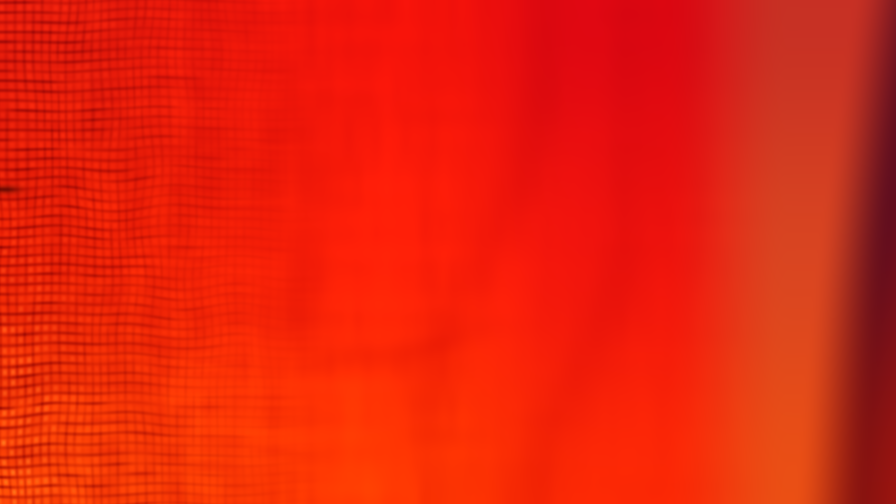
A WebGL 1 fragment shader for this texture:

```glsl
precision highp float;
// Backlit red cloth: a sharp woven mesh at the left melts into soft focus,
// with blurred folds, an orange hem and a dark slanted gap at the right.
// Colour ramps form the base; Gaussian creases and warped threads shade it.

uniform vec2 u_resolution;

#define THREAD_ROWS 51.0
#define THREAD_COLUMNS 106.0
#define THREAD_DEPTH 0.23
#define THREAD_WARP 0.38
#define FOCUS_END 0.38
#define SLUB_DEPTH 0.10
#define FOLD_DEPTH 0.125
#define GAP_SOFTNESS 0.042

float hash(vec2 p) {
  p = fract(p * vec2(0.1031, 0.1137));
  p += dot(p, p.yx + 33.33);
  return fract((p.x + p.y) * p.x * 7.31 + p.y * 13.7);
}

float noise(vec2 p) {
  vec2 i = floor(p), f = fract(p);
  f = f * f * (3.0 - 2.0 * f);
  float low = mix(hash(i), hash(i + vec2(1.0, 0.0)), f.x);
  float high = mix(hash(i + vec2(0.0, 1.0)), hash(i + 1.0), f.x);
  return mix(low, high, f.y);
}

float bell(float d, float width) {
  return exp(-d * d / (width * width));
}

// Vertical ramp through three colours.
vec3 ramp(vec3 bottom, vec3 middle, vec3 top, float y) {
  vec3 lower = mix(bottom, middle, smoothstep(0.0, 0.55, y));
  return mix(lower, top, smoothstep(0.45, 1.0, y));
}

vec3 clothColor(vec2 uv) {
  float y = uv.y;
  vec3 left = ramp(vec3(0.99, 0.26, 0.02), vec3(0.93, 0.13, 0.02), vec3(0.89, 0.10, 0.04), y);
  vec3 center = ramp(vec3(1.0, 0.215, 0.01), vec3(0.985, 0.115, 0.03), vec3(0.95, 0.07, 0.04), y);
  vec3 shade = ramp(vec3(0.99, 0.16, 0.02), vec3(0.95, 0.08, 0.05), vec3(0.88, 0.03, 0.07), y);
  vec3 hem = ramp(vec3(0.92, 0.31, 0.08), vec3(0.85, 0.27, 0.13), vec3(0.78, 0.19, 0.14), y);
  vec3 color = mix(left, center, smoothstep(0.05, 0.45, uv.x));
  color = mix(color, shade, smoothstep(0.48, 0.66, uv.x));
  return mix(color, hem, smoothstep(0.74, 0.88, uv.x));
}

// Out-of-focus creases: positive values are darker.
float folds(vec2 uv) {
  float x = uv.x, y = uv.y;
  float slant = 0.485 + 0.12 * smoothstep(0.18, 0.85, y);
  float f = 0.75 * bell(x - slant, 0.030) * (0.45 + 0.55 * smoothstep(0.1, 0.45, y));
  float bend = 0.59 + 0.115 * smoothstep(-0.05, 0.58, y);
  f += 0.65 * bell(x - bend, 0.032);
  f += 0.40 * bell(x - 0.765, 0.028) * smoothstep(0.1, 0.7, y);
  f += 0.45 * bell(x - 0.345, 0.020) * bell(y - 0.58, 0.30);
  float crease = 0.275 + 0.34 * (x - 0.36) + 0.008 * sin(x * 38.0);
  f += 0.65 * bell(y - crease, 0.027) * smoothstep(0.31, 0.40, x) * (1.0 - smoothstep(0.44, 0.65, x));
  f -= 0.50 * bell(x - 0.545, 0.045) * bell(y - 0.43, 0.18);
  f -= 0.35 * bell(x - 0.415, 0.05);
  return f;
}

// Crossed streaks of uneven yarn, finer toward the focal plane.
float slubs(vec2 uv) {
  float vertical = noise(uv * vec2(46.0, 5.0)) + 0.6 * noise(uv * vec2(95.0, 11.0) + 3.0);
  float horizontal = 0.7 * noise(uv * vec2(10.0, 30.0) + 7.0);
  float fine = noise(uv * vec2(26.0, 85.0) + 13.0) - 0.5;
  return vertical + horizontal - 1.15 + fine * (1.0 - smoothstep(0.2, 0.42, uv.x));
}

// Returns thread shadow in x and light leaking between threads in y.
vec2 weave(vec2 uv) {
  vec2 warp = vec2(noise(uv * vec2(24.0, 9.0)), noise(uv * vec2(15.0, 5.0) + 19.0)) - 0.5;
  vec2 p = uv * vec2(THREAD_COLUMNS, THREAD_ROWS) + warp * THREAD_WARP * 2.0;
  p.y += 0.07 * sin(uv.x * 62.0 + 2.0 * noise(uv * 8.0));
  vec2 wave = 0.5 + 0.5 * cos(6.28318 * p);
  float rowWeight = 0.25 + 1.25 * noise(vec2(uv.x * 38.0, floor(p.y + 0.5) * 3.7));
  float columnWeight = 0.05 + 0.65 * noise(vec2(floor(p.x + 0.5) * 2.3, uv.y * 30.0));
  float shadow = pow(wave.y, 2.6) * rowWeight + pow(wave.x, 2.0) * columnWeight;
  float leak = (1.0 - wave.x) * (1.0 - wave.y) * noise(floor(p) * 1.7 + 5.0);
  return vec2(shadow, leak);
}

void main() {
  vec2 uv = gl_FragCoord.xy / u_resolution;
  vec3 color = clothColor(uv);

  // Broad folds and faint stretched slubs.
  float cloth = 1.0 - smoothstep(0.76, 0.90, uv.x);
  float slubFade = 1.0 - 0.72 * smoothstep(0.28, 0.62, uv.x);
  float shade = folds(uv) * FOLD_DEPTH + slubs(uv) * SLUB_DEPTH * slubFade;
  color *= 1.0 - cloth * shade * vec3(0.45, 2.0, 0.6);

  // Threads lose contrast away from the left focal plane.
  float focus = 1.0 - smoothstep(-0.02, FOCUS_END, uv.x);
  vec2 thread = weave(uv);
  color *= 1.0 - focus * THREAD_DEPTH * thread.x * vec3(0.75, 1.7, 1.0);
  float lowerGlow = 1.0 - smoothstep(0.1, 0.75, uv.y);
  float edgeGlow = 1.0 - smoothstep(0.0, 0.13, uv.x);
  color += focus * thread.y * vec3(0.05, 0.04 + 0.16 * lowerGlow * edgeGlow, 0.02 + 0.07 * lowerGlow * edgeGlow);

  // Small torn thread on the left border.
  float tear = bell(uv.x - 0.006, 0.016) * bell(uv.y - 0.624, 0.008);
  color *= 1.0 - 0.40 * tear;

  // Dark gap beyond the slanted hem.
  float gapEdge = 0.927 + 0.035 * uv.y + 0.030 * uv.y * uv.y;
  float gap = smoothstep(-GAP_SOFTNESS, GAP_SOFTNESS, uv.x - gapEdge);
  vec3 gapColor = mix(vec3(0.52, 0.07, 0.06), vec3(0.36, 0.05, 0.12), smoothstep(0.0, 0.65, uv.y));
  gapColor += vec3(0.10, 0.01, 0.0) * smoothstep(0.02, 0.09, uv.x - gapEdge);
  color = mix(color, gapColor, gap);

  gl_FragColor = vec4(clamp(color, 0.0, 1.0), 1.0);
}
```
